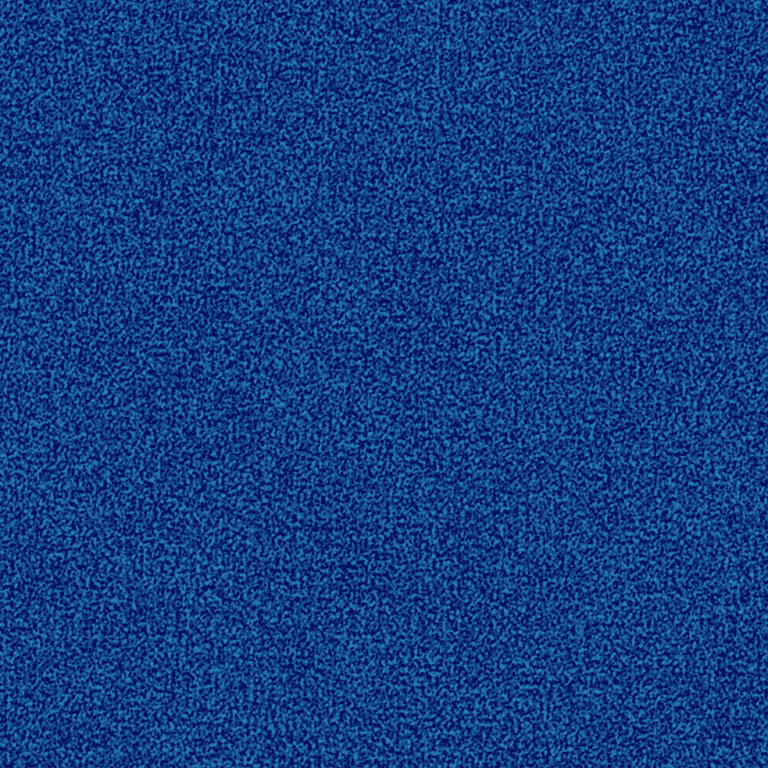
Reproduce this texture procedurally as a WebGL 1 fragment shader.

```glsl
precision highp float;
// Draws a fine blue melange knit: tiny tangled yarn grains over faint stitch columns.
uniform vec2 u_resolution;

const float TAU = 6.28318;
const vec3 NAVY = vec3(0.02, 0.06, 0.38);
const vec3 INK = vec3(0.04, 0.12, 0.38);
const vec3 COBALT = vec3(0.05, 0.19, 0.48);
const vec3 DENIM = vec3(0.07, 0.26, 0.52);
const vec3 AZURE = vec3(0.10, 0.35, 0.61);
const vec3 SKY = vec3(0.13, 0.46, 0.69);
const vec3 GLINT = vec3(0.15, 0.52, 0.75);

float hash(vec2 cell, float seed) {
  vec3 q = fract(vec3(cell.xyx + seed * 17.3) * vec3(0.1031, 0.1030, 0.0973));
  q += dot(q, q.yzx + 33.33);
  return fract((q.x + q.y) * q.z);
}

// Slope of a randomly turned plane through one lattice corner.
float corner(vec2 cell, vec2 offset, float seed) {
  float angle = TAU * hash(cell, seed);
  return dot(vec2(cos(angle), sin(angle)), offset);
}

// Gradient noise, scaled to a standard deviation near one; it has little broad variation.
float noise(vec2 p, float seed) {
  vec2 cell = floor(p);
  vec2 f = fract(p);
  vec2 blend = f * f * (3.0 - 2.0 * f);
  vec2 right = vec2(1.0, 0.0);
  vec2 up = vec2(0.0, 1.0);
  float low = mix(corner(cell, f, seed), corner(cell + right, f - right, seed), blend.x);
  float high = mix(corner(cell + up, f - up, seed), corner(cell + 1.0, f - 1.0, seed), blend.x);
  return 4.7 * mix(low, high, blend.y);
}

vec2 rotate(vec2 p, float angle) {
  float c = cos(angle);
  float s = sin(angle);
  return vec2(c * p.x - s * p.y, s * p.x + c * p.y);
}

// Short loops in wobbling columns, offset by half a stitch from their neighbours.
float stitches(vec2 p, vec2 count) {
  vec2 wobble = vec2(noise(p * 45.0, 1.0), noise(p * 45.0, 2.0));
  vec2 phase = TAU * p * count + 0.7 * wobble;
  return 0.6 * sin(phase.x) + 0.8 * sin(phase.x * 0.5) * sin(phase.y);
}

// Yarn grains of mixed lean, crisped by single fibres.
float grains(vec2 p) {
  float upright = noise(p * vec2(215.0, 185.0), 3.0);
  float leaning = noise(rotate(p, 0.75) * vec2(255.0, 185.0), 4.0);
  float fibre = noise(rotate(p, -0.6) * vec2(345.0, 290.0), 5.0);
  return upright + 0.8 * leaning + 0.65 * fibre;
}

// Soft clumps, streaks along both thread directions and a broad drift of tone.
float unevenness(vec2 p) {
  float clumps = 0.26 * noise(p * 75.0, 6.0);
  float wales = 0.16 * noise(p * vec2(120.0, 14.0), 7.0);
  float courses = 0.14 * noise(p * vec2(12.0, 110.0), 8.0);
  float drift = 0.05 * noise(p * 6.0, 9.0);
  return clumps + wales + courses + drift;
}

float ramp(float from, float to, float t) {
  return clamp((t - from) / (to - from), 0.0, 1.0);
}

// Stops sit at the middle of each colour's share of the area.
vec3 yarnColor(float t) {
  vec3 color = mix(NAVY, INK, ramp(0.12, 0.22, t));
  color = mix(color, COBALT, ramp(0.22, 0.35, t));
  color = mix(color, DENIM, ramp(0.35, 0.56, t));
  color = mix(color, AZURE, ramp(0.56, 0.78, t));
  color = mix(color, SKY, ramp(0.78, 0.94, t));
  return mix(color, GLINT, ramp(0.94, 1.0, t));
}

void main() {
  vec2 p = gl_FragCoord.xy / min(u_resolution.x, u_resolution.y);
  float height = grains(p) + 0.35 * stitches(p, vec2(123.0, 140.0)) + unevenness(p);
  // The logistic curve spreads the summed noise evenly over 0 to 1.
  float tone = 1.0 / (1.0 + exp(-1.02 * height));
  gl_FragColor = vec4(yarnColor(tone), 1.0);
}
```
